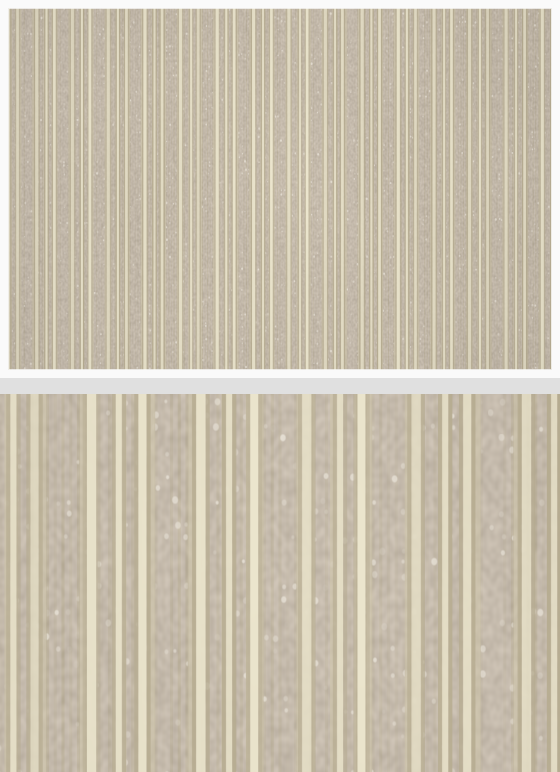
Top, the full canvas; bottom, a detail of the centre.
Give the GLSL for this texture, as a WebGL 1 fragment shader.

```glsl
precision highp float;
// Vertically ribbed wallpaper on a white ground: each repeat carries three
// cream ridges with tan edges, between grey bands of differing widths.
// Hashes vary the ridges; gradient noise and scattered flecks give the grain.

#define REPEATS 15.0
#define PHASE 0.75
#define MARGIN 0.0156
#define RIDGE_JITTER 0.025
#define FLECK_COLUMNS 170.0
#define FLECK_CHANCE 0.17
#define GRAIN 0.055
#define SAND vec3(0.775, 0.738, 0.655)
#define GREY vec3(0.755, 0.715, 0.662)
#define TAN vec3(0.695, 0.655, 0.550)
#define CREAM vec3(0.895, 0.872, 0.780)
#define WHITE vec3(0.98)

uniform vec2 u_resolution;

float hash(vec2 p) {
  return fract(sin(dot(p, vec2(127.1, 311.7))) * 43758.55);
}

vec2 gradient(vec2 cell) {
  float angle = 6.28318 * hash(cell);
  return vec2(cos(angle), sin(angle));
}

float gradientNoise(vec2 p) {
  vec2 i = floor(p), f = fract(p);
  vec2 s = f * f * f * (f * (f * 6.0 - 15.0) + 10.0);
  vec2 e = vec2(1.0, 0.0);
  float a = dot(gradient(i), f);
  float b = dot(gradient(i + e.xy), f - e.xy);
  float c = dot(gradient(i + e.yx), f - e.yx);
  float d = dot(gradient(i + e.xx), f - e.xx);
  return mix(mix(a, b, s.x), mix(c, d, s.x), s.y);
}

// Pixel coverage of a stripe; x and half width are in repeats.
float stripe(float x, float halfWidth, float px) {
  float right = min(x + 0.5 * px, halfWidth);
  float left = max(x - 0.5 * px, -halfWidth);
  return clamp((right - left) / px, 0.0, 1.0);
}

// A cream ridge between two tan edges, with its own offset and strength.
vec3 addRidge(vec3 color, float u, float center, float halfWidth, float px) {
  float t = u - center + 0.5;
  vec2 id = vec2(floor(t), center * 37.0);
  float x = fract(t) - 0.5 + RIDGE_JITTER * (2.0 * hash(id) - 1.0);
  float strength = mix(0.65, 1.0, hash(id + 19.3));
  float edge = stripe(abs(x) - halfWidth - 0.022, 0.018, px);
  color = mix(color, TAN, edge * mix(0.45, 0.9, hash(id + 7.7)));
  return mix(color, CREAM, strength * stripe(x, halfWidth, px));
}

// Small pale flecks, one candidate per jittered grid cell.
float flecks(vec2 q, float px) {
  vec2 g = q * FLECK_COLUMNS * vec2(1.0, 0.8);
  vec2 cell = floor(g);
  vec2 center = 0.3 + 0.4 * vec2(hash(cell + 3.1), hash(cell + 8.6));
  float radius = mix(0.14, 0.3, hash(cell + 5.4));
  float soft = 0.5 * px * FLECK_COLUMNS + 0.05;
  float d = length(fract(g) - center) - radius;
  float present = step(hash(cell), FLECK_CHANCE);
  return present * (1.0 - smoothstep(-soft, soft, d)) * hash(cell + 12.2);
}

void main() {
  float pixel = 1.0 / u_resolution.x;
  vec2 q = gl_FragCoord.xy * pixel;
  vec2 size = vec2(1.0, u_resolution.y * pixel);
  float paperWidth = 1.0 - 2.0 * MARGIN;
  float u = (q.x - MARGIN) / paperWidth * REPEATS - PHASE;
  float px = pixel * REPEATS / paperWidth;

  // Grey bands, the widest one closing each repeat
  float bands = stripe(fract(u - 0.14) - 0.5 + 0.5, 0.0, px);
  bands = stripe(fract(u - 0.14 + 0.5) - 0.5, 0.07, px);
  bands += stripe(fract(u - 0.385 + 0.5) - 0.5, 0.05, px);
  bands += stripe(fract(u - 0.75 + 0.5) - 0.5, 0.15, px);
  vec3 color = mix(SAND, GREY, bands);

  // Fine threads of uneven depth
  float thread = u * 14.0;
  float depth = hash(vec2(floor(thread), 4.0));
  color = mix(color, TAN, 0.5 * depth * stripe(fract(thread) - 0.5, 0.2, px * 14.0));

  // Grain and flecks, strongest on the grey bands
  float grain = gradientNoise(q * vec2(260.0, 190.0));
  grain += 0.6 * gradientNoise(q * vec2(120.0, 75.0) + 31.0);
  color += GRAIN * grain * mix(0.5, 1.0, bands);
  color = mix(color, vec3(0.90, 0.88, 0.84), 0.75 * flecks(q, pixel) * mix(0.2, 1.0, bands));

  // Cream ridges
  color = addRidge(color, u, 0.0, 0.042, px);
  color = addRidge(color, u, 0.28, 0.027, px);
  color = addRidge(color, u, 0.49, 0.036, px);

  // Soft light, a little brighter in the middle
  vec2 fromCenter = q - 0.5 * size;
  color *= 1.025 - 0.16 * dot(fromCenter, fromCenter);
  color += 0.012 * gradientNoise(q * 5.0);

  // White margin
  vec2 inside = 0.5 * size - MARGIN - abs(fromCenter);
  float paper = clamp(min(inside.x, inside.y) / pixel + 0.5, 0.0, 1.0);
  gl_FragColor = vec4(mix(WHITE, color, paper), 1.0);
}
```
